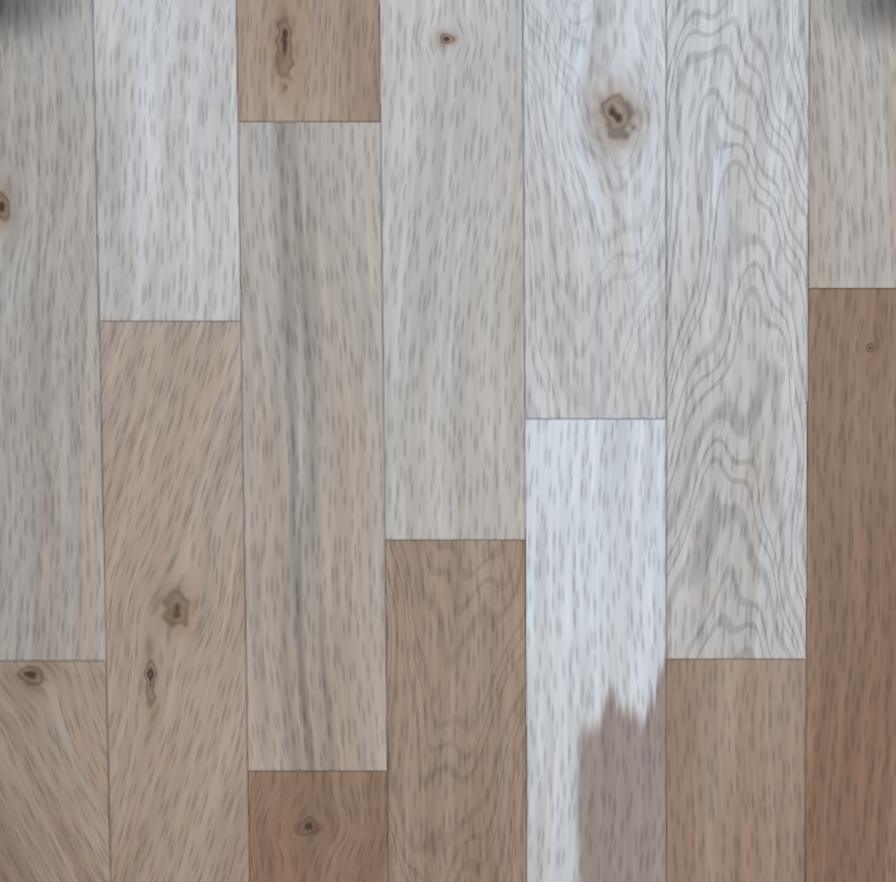
A Shadertoy shader for this texture:

```glsl
// Oak parquet: seven columns of butt-jointed planks, slightly converging downwards.
// Each plank has its own tone, grain slant and cathedral arches; stretched noise makes
// fibres, cellular noise the pores, layered sines the ring warp; knots bend the grain.

const float ANCHOR_X = 0.7435;             // the one seam that stays vertical
const float WIDTH_BOTTOM = 0.155, WIDTH_TOP = 0.160;
const float SEAM_WIDTH = 0.0013, SEAM_DARK = 0.24;
const float FIBRE_DEPTH = 0.085, PORE_DEPTH = 0.10, RING_DEPTH = 0.10;
const float LIGHT_SLOPE = 0.25;            // cooler light towards the top
const vec3 BROWN = vec3(0.53, 0.43, 0.36), BEIGE = vec3(0.64, 0.57, 0.515);
const vec3 GREY = vec3(0.70, 0.685, 0.67), PALE = vec3(0.79, 0.815, 0.845);
const vec3 KNOT_CORE = vec3(0.25, 0.21, 0.19), KNOT_HALO = vec3(0.54, 0.44, 0.36);
const vec3 STAIN = vec3(0.57, 0.515, 0.495);

// End joint height of each column; one column has a second joint
const float JOINT[7] = float[7](0.251, 0.636, 0.126, 0.388, 0.525, 0.253, 0.673);
const float EXTRA_JOINT = 0.862;

// Per plank: tone, grain slant, cathedral strength (negative points down)
const vec3 PLANK[15] = vec3[15](
    vec3(0.60, 0.02, 0.25), vec3(0.42, -0.50, 0.0),
    vec3(0.74, 0.05, 0.2), vec3(0.42, 0.25, 0.0),
    vec3(0.56, -0.04, 0.0), vec3(0.20, 0.15, 0.2),
    vec3(0.69, 0.06, 0.0), vec3(0.30, -0.02, -0.7),
    vec3(0.82, -0.05, -0.5), vec3(1.04, 0.01, 0.0),
    vec3(0.80, 0.04, 1.0), vec3(0.33, 0.02, 0.0),
    vec3(0.58, -0.06, 0.0), vec3(0.13, 0.04, 0.0),
    vec3(0.22, 0.05, 0.0));

// Knots: centre, radius, vertical stretch
const vec4 KNOT[9] = vec4[9](
    vec4(0.690, 0.868, 0.021, 1.25), vec4(0.498, 0.956, 0.009, 0.8),
    vec4(0.198, 0.310, 0.017, 1.3), vec4(0.036, 0.235, 0.016, 1.0),
    vec4(0.344, 0.063, 0.018, 0.6), vec4(0.971, 0.606, 0.007, 1.1),
    vec4(0.002, 0.765, 0.010, 1.7), vec4(0.168, 0.230, 0.007, 4.5),
    vec4(0.318, 0.945, 0.011, 4.0));

float hash(vec2 p) {
    vec3 q = fract(p.xyx * vec3(0.1031, 0.1030, 0.0973));
    q += dot(q, q.yzx + 33.33);
    return fract((q.x + q.y) * q.z);
}

float noise(vec2 p) {
    vec2 i = floor(p), f = fract(p);
    f = f * f * (3.0 - 2.0 * f);
    return mix(mix(hash(i), hash(i + vec2(1, 0)), f.x),
               mix(hash(i + vec2(0, 1)), hash(i + vec2(1, 1)), f.x), f.y);
}

float cellDistance(vec2 p) {
    vec2 cell = floor(p);
    float nearest = 2.0;
    for (int y = -1; y <= 1; y++)
        for (int x = -1; x <= 1; x++) {
            vec2 c = cell + vec2(x, y);
            nearest = min(nearest, length(c + vec2(hash(c), hash(c + 57.3)) - p));
        }
    return nearest;
}

// Plank index; also the place across it (0 to 1) and distances to its seams
int findPlank(vec2 p, out float across, out vec2 seam) {
    float width = mix(WIDTH_BOTTOM, WIDTH_TOP, p.y);
    float column = (p.x - ANCHOR_X) / width + 5.0;
    int c = clamp(int(floor(column)), 0, 6);
    across = column - float(c);
    seam = vec2(min(across, 1.0 - across) * width, abs(p.y - JOINT[c]));
    if (c == 2) {
        seam.y = min(seam.y, abs(p.y - EXTRA_JOINT));
        if (p.y > EXTRA_JOINT) return 14;
    }
    return 2 * c + (p.y < JOINT[c] ? 1 : 0);
}

vec3 woodTone(float t) {
    vec3 c = mix(BROWN, BEIGE, clamp(t * 3.0, 0.0, 1.0));
    c = mix(c, GREY, clamp(t * 3.0 - 1.0, 0.0, 1.0));
    return mix(c, PALE, clamp(t * 3.0 - 2.0, 0.0, 1.0));
}

void mainImage(out vec4 fragColor, in vec2 fragCoord) {
    vec2 p = fragCoord / iResolution.xy;
    float across, unusedAcross;
    vec2 seam, unusedSeam;
    int id = findPlank(p, across, seam);
    vec3 plank = PLANK[id];
    float seed = float(id) * 7.31;

    // Knots bend the grain around them
    float u = p.x - plank.y * p.y + 0.004 * sin(p.y * 13.0 + seed);
    float core = 0.0, halo = 0.0;
    for (int i = 0; i < 9; i++) {
        vec4 k = KNOT[i];
        if (findPlank(k.xy, unusedAcross, unusedSeam) != id) continue;
        vec2 q = (p - k.xy) / (k.z * vec2(1.0, k.w));
        float d = length(q) + 0.5 * (noise(p * 110.0) - 0.5);
        u -= (p.x - k.x) * 0.7 * exp(-0.12 * dot(q, q));
        core = max(core, (1.0 - smoothstep(0.45, 1.05, d)) * (0.6 + 0.4 * sin(d * 9.0)));
        halo = max(halo, exp(-0.5 * d * d));
    }

    // Fibres, pores and growth rings
    float broad = noise(vec2(u * 45.0 + seed, p.y * 2.5)) - 0.5;
    float fibre = noise(vec2(u * 130.0 + seed, p.y * 6.0)) + noise(vec2(u * 270.0, p.y * 14.0 + seed)) - 1.0;
    float pore = 1.0 - smoothstep(0.08, 0.42, cellDistance(vec2(u * 150.0 + seed, p.y * 24.0)));
    float x = across - 0.5 + 0.12 * sin(p.y * 11.0 + seed);
    float arch = p.y + sign(plank.z) * 0.9 * x * x + 0.018 * sin(across * 9.0 + p.y * 17.0)
               + 0.012 * sin(across * 21.0 - p.y * 31.0) + 0.05 * noise(vec2(across * 4.0, p.y * 9.0));
    float ring = smoothstep(0.2, 1.0, sin(arch * 120.0 + 2.0 * sin(arch * 37.0)));

    vec3 color = woodTone(plank.x + LIGHT_SLOPE * (p.y - 0.5) + 0.16 * broad + 0.10 * (noise(p * 6.0) - 0.5));
    float shade = 1.0 + FIBRE_DEPTH * fibre - PORE_DEPTH * pore - RING_DEPTH * abs(plank.z) * ring;

    // Dark heartwood streaks in one plank, a ragged stain in another
    if (id == 4) {
        float s = (across - 0.48 + 0.18 * p.y) / 0.15;
        shade -= 0.30 * exp(-s * s) * noise(vec2(u * 120.0, p.y * 4.0));
    }
    if (id == 9) {
        float top = 0.07 + 0.10 * across + 0.11 * noise(vec2(p.x * 95.0, 2.0)) + 0.03 * noise(p * vec2(260.0, 20.0));
        float side = smoothstep(0.33, 0.41, across + 0.06 * (noise(p * vec2(60.0, 12.0)) - 0.5));
        color = mix(color, STAIN, 0.9 * side * smoothstep(-0.012, 0.025, top - p.y));
    }
    color = mix(color, KNOT_HALO, 0.65 * halo) * shade;
    color = mix(color, KNOT_CORE, 0.85 * core);

    // Seams, then shading at the left edge and the top corners
    float soft = 1.0 / iResolution.y;
    vec2 line = 1.0 - smoothstep(vec2(SEAM_WIDTH - soft), vec2(SEAM_WIDTH + soft), seam);
    color *= 1.0 - SEAM_DARK * max(line.x * (0.5 + 0.5 * noise(p * vec2(6.0, 14.0))), 0.7 * line.y);
    color *= 0.91 + 0.09 * smoothstep(0.0, 0.16, p.x);
    vec2 corner = vec2(min(p.x, 1.0 - p.x), 1.6 * (1.0 - p.y));
    color *= 0.62 + 0.38 * smoothstep(0.0, 0.11, length(corner));
    fragColor = vec4(color, 1.0);
}
```
